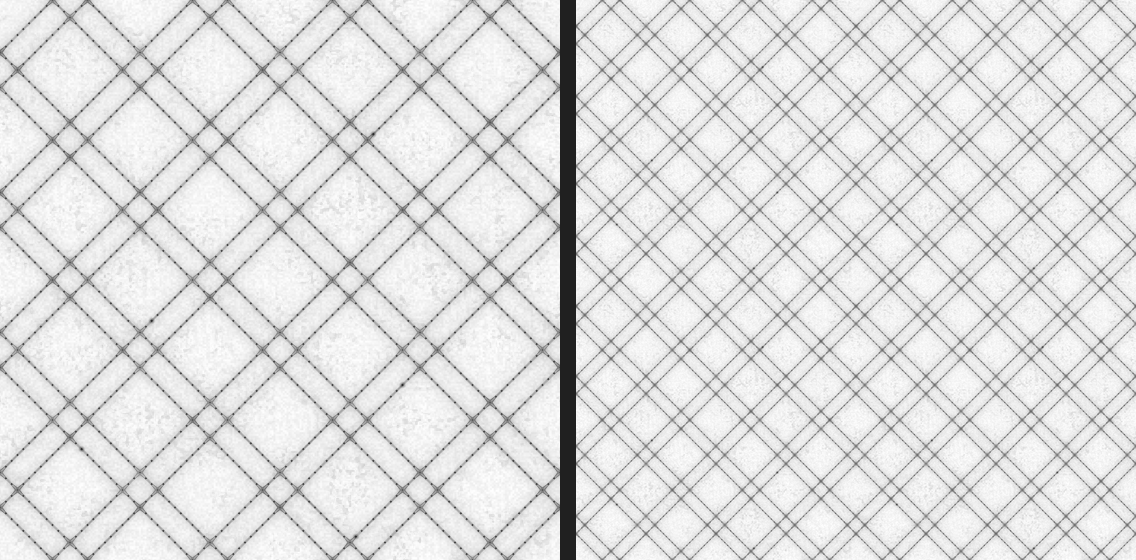
Left: one tile. Right: repeated 2 by 2.
Give the GLSL for this pattern, as a three.js fragment shader.

```glsl
// Pale worn quilted tiles on a diagonal plaid of stitched double seams.
varying vec2 vUv;

const float REPEATS = 4.0;       // plaid repeats across and up
const float BAND_HALF = 0.125;   // half the gap between paired seams
const float DASHES = 12.0;       // stitches per repeat along a seam
const float PAPER = 0.966;
const float SEAM_GREY = 0.54;
const float CORE_GREY = 0.72;
const float STITCH_GREY = 0.27;

float hash(vec2 p) {
  return fract(sin(dot(p, vec2(127.1, 311.7))) * 43758.5453);
}

// Value noise whose cells wrap after a whole number of steps.
float wrapNoise(vec2 uv, float cells) {
  vec2 p = uv * cells;
  vec2 i = floor(p);
  vec2 f = fract(p);
  f = f * f * (3.0 - 2.0 * f);
  vec2 lo = mod(i, cells);
  vec2 hi = mod(i + 1.0, cells);
  return mix(mix(hash(lo), hash(vec2(hi.x, lo.y)), f.x),
             mix(hash(vec2(lo.x, hi.y)), hash(hi), f.x), f.y);
}

float cloud(vec2 uv, float cells) {
  float sum = 0.0;
  float weight = 0.5;
  for (int octave = 0; octave < 3; octave++) {
    sum += weight * wrapNoise(uv, cells);
    cells *= 2.0;
    weight *= 0.5;
  }
  return sum / 0.875;
}

float below(float edge, float soft, float x) {
  return 1.0 - smoothstep(edge - soft, edge + soft, x);
}

float seamDistance(float x) {
  return abs(abs(fract(x) - 0.5) - BAND_HALF);
}

float nearestSeam(float x) {
  float side = fract(x) < 0.5 ? -1.0 : 1.0;
  return floor(x) + 0.5 + BAND_HALF * side;
}

float stitchPhase(float along) {
  return (along - 0.5 + BAND_HALF) * DASHES;
}

// Random value for a diagonal grid point, equal on opposite canvas edges.
float wrappedHash(vec2 g) {
  vec2 p = 0.5 * vec2(g.x + g.y, g.x - g.y);
  return hash(floor(mod(p * 48.0 + 0.5, REPEATS * 48.0)));
}

// One seam family: grey cord, pale core, dark stitches, flared ends.
float drawSeam(float grey, vec2 g, float wear) {
  float across = seamDistance(g.x);
  float toCrossing = seamDistance(g.y);
  float flare = 1.0 - smoothstep(0.0, 0.10, toCrossing);
  float cord = below(mix(0.009, 0.020, flare), 0.006, across);
  float core = below(0.004, 0.004, across);
  float tone = mix(SEAM_GREY - 0.04 * flare, CORE_GREY, core) + 0.2 * (wear - 0.5);
  grey = mix(grey, min(grey, tone), cord);

  float t = abs(fract(stitchPhase(g.y) + 0.5) - 0.5) / DASHES;
  float stitch = below(0.009, 0.005, t) * below(0.009, 0.005, across);
  return mix(grey, STITCH_GREY, stitch * smoothstep(0.03, 0.07, toCrossing));
}

// Rare soft stain centred on a stitch.
float stain(vec2 g, bool swapped) {
  float row = floor(stitchPhase(g.y) + 0.5) / DASHES + 0.5 - BAND_HALF;
  vec2 center = vec2(nearestSeam(g.x), row);
  float chance = wrappedHash(swapped ? center.yx : center);
  return step(0.988, chance) * below(0.022, 0.019, length(g - center));
}

// Mottled surface: fine grain, small clustered flecks and faint crackle.
float surface(vec2 uv, float strength) {
  float grain = wrapNoise(uv, 300.0) - 0.5;
  float patches = smoothstep(0.30, 0.75, cloud(uv, 28.0));
  float fleck = smoothstep(0.56, 0.80, wrapNoise(uv, 176.0));
  float crackle = below(0.05, 0.05, abs(wrapNoise(uv, 128.0) - 0.5));
  return 0.07 * grain - strength * patches * (0.075 * fleck + 0.03 * crackle);
}

void main() {
  // Diagonal coordinates, one unit per repeat.
  vec2 p = vUv * REPEATS;
  vec2 g = vec2(p.x + p.y, p.x - p.y);
  vec2 d = vec2(seamDistance(g.x), seamDistance(g.y));
  float nearest = min(d.x, d.y);
  float wear = cloud(vUv, 40.0);

  // Tile and band tones.
  vec2 c = abs(fract(g) - 0.5);
  float tile = smoothstep(BAND_HALF, BAND_HALF + 0.12, min(c.x, c.y));
  float tint = 0.008 * (wrappedHash(floor(g + 0.5)) - 0.5);
  float grey = PAPER + surface(vUv, mix(0.55, 1.0, tile)) + mix(-0.012, tint, tile);

  // Grime gathered along seams and around crossings.
  grey -= (0.04 + 0.05 * wear) * exp(-nearest / 0.075);
  grey -= 0.07 * exp(-nearest / 0.018);
  grey -= 0.20 * exp(-length(d) / 0.04);

  grey = drawSeam(grey, g, wear);
  grey = drawSeam(grey, g.yx, wear);
  grey = mix(grey, 0.28, below(0.007, 0.005, length(d)));
  grey *= 1.0 - 0.4 * max(stain(g, false), stain(g.yx, true));

  gl_FragColor = vec4(vec3(clamp(grey, 0.0, 1.0)), 1.0);
}
```
